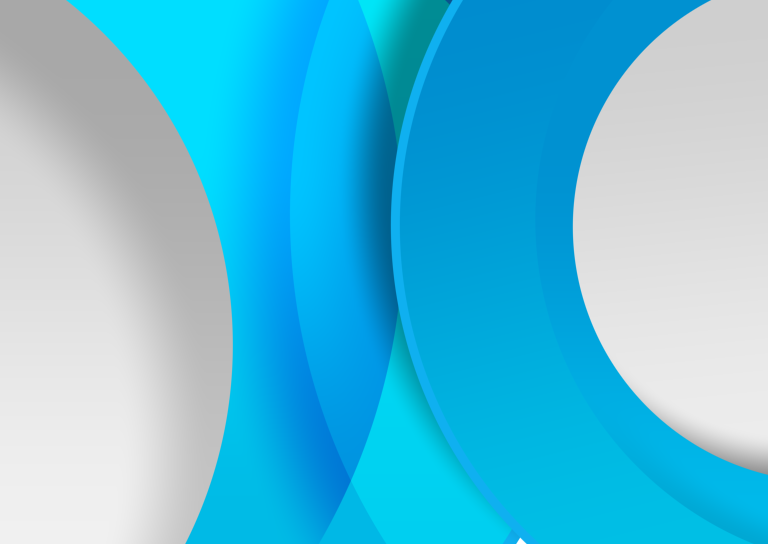
Reproduce this background procedurally as a WebGL 2 fragment shader.

```glsl
#version 300 es
precision highp float;
// Overlapping cyan and blue discs with soft offset shadows and pale grey caps.
// Each layer is a circle distance, painted back to front with smooth edges.
// Lengths are in canvas heights, with the origin at the lower left.

uniform vec2 u_resolution;
out vec4 fragColor;

float circle(vec2 p, vec2 center, float radius) {
    return length(p - center) - radius;
}

// Coverage of a shape: 1 inside, 0 outside, about one pixel of blending.
float fill(float d) {
    float px = 0.75 / u_resolution.y;
    return 1.0 - smoothstep(-px, px, d);
}

void main() {
    vec2 p = gl_FragCoord.xy / u_resolution.y;
    float y = p.y;

    float leftCap = circle(p, vec2(-0.381, 0.366), 0.809);
    float leftDisc = circle(p, vec2(-0.399, 0.574), 1.140);
    float wideDisc = circle(p, vec2(1.654, 0.605), 1.121);
    float backDisc = circle(p, vec2(0.265, 0.436), 0.811);
    float mainDisc = circle(p, vec2(1.531, 0.586), 0.8125);
    float innerDisc = circle(p, vec2(1.627, 0.596), 0.643);
    float rightCap = circle(p, vec2(1.522, 0.583), 0.469);

    // Backmost disc with its thin rim, over white
    vec3 rim = vec3(0.06, 0.69, 0.94);
    vec3 col = mix(vec3(1.0), mix(rim, vec3(0.04, 0.53, 0.92), y), fill(backDisc));
    vec3 cyan = mix(vec3(0.0, 0.81, 0.94), vec3(0.0, 0.90, 0.97), y);
    cyan = mix(vec3(0.0, 0.72, 0.90), cyan, fill(wideDisc));
    col = mix(col, cyan, fill(backDisc + 0.021));

    // Left disc: bright cyan, turning blue beside the wide disc
    vec3 bright = mix(vec3(0.0, 0.73, 0.90), vec3(0.0, 0.87, 1.0), smoothstep(0.0, 0.75, y));
    vec3 deep = mix(vec3(0.0, 0.46, 0.83), vec3(0.0, 0.66, 1.0), smoothstep(0.05, 0.75, y));
    vec3 band = mix(deep, bright, smoothstep(-0.01, 0.17, wideDisc));

    // Translucent overlap of the left and wide discs
    vec3 lensLight = mix(vec3(0.0, 0.58, 0.88), vec3(0.0, 0.77, 1.0), smoothstep(0.1, 0.7, y));
    vec3 lensDeep = mix(vec3(0.0, 0.53, 0.87), vec3(0.0, 0.68, 0.96), y);
    vec3 lens = mix(lensLight, lensDeep, smoothstep(0.0, 0.19, -wideDisc));
    band = mix(band, lens, fill(wideDisc));
    col = mix(col, band, fill(leftDisc));

    // Soft shadow thrown up and left by the main disc
    float shadow = circle(p, vec2(1.480, 0.669), 0.8125);
    float shade = 1.0 - smoothstep(-0.05, 0.05, shadow);
    shade *= step(backDisc, 0.0);
    col *= mix(vec3(1.0), vec3(1.0, 0.61, 0.60), shade);

    // Main disc: rim, then a diagonal blue gradient
    col = mix(col, rim, fill(mainDisc));
    float slant = smoothstep(-0.1, 1.05, y - 0.25 * (p.x - 1.0));
    vec3 face = mix(vec3(0.0, 0.75, 0.90), vec3(0.0, 0.55, 0.81), slant);
    col = mix(col, face, fill(mainDisc + 0.0165));

    // Slightly deeper inner ring
    vec3 ring = mix(vec3(0.0, 0.73, 0.92), vec3(0.0, 0.57, 0.82), smoothstep(0.0, 0.75, y));
    ring *= 1.0 - 0.10 * smoothstep(-0.07, 0.0, innerDisc) * smoothstep(0.3, 0.0, y);
    col = mix(col, ring, fill(innerDisc));

    // Right grey cap, shaded along its lower edge
    float pale = mix(0.925, 0.81, smoothstep(0.15, 1.0, y - 0.1 * (p.x - 1.2)));
    float lower = circle(p, vec2(1.465, 0.638), 0.469);
    lower = smoothstep(-0.03, 0.07, lower) * smoothstep(0.45, 0.2, y);
    col = mix(col, vec3(mix(pale, 0.50, lower)), fill(rightCap));

    // Left grey cap, with a wide dim crescent on its upper right
    float light = mix(0.94, 0.82, smoothstep(0.0, 0.9, y));
    float dim = mix(0.77, 0.66, smoothstep(0.0, 0.9, y));
    float crescent = circle(p, vec2(-0.511, 0.210), 0.814);
    float grey = mix(light, dim, smoothstep(-0.085, 0.085, crescent));
    col = mix(col, vec3(grey), fill(leftCap));

    fragColor = vec4(col, 1.0);
}
```
